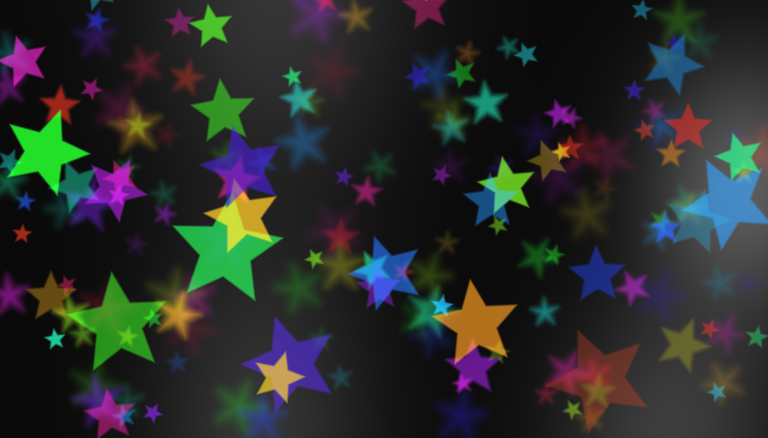
Write a WebGL 2 fragment shader that draws this background.

```glsl
#version 300 es
precision highp float;
// Scattered translucent five-pointed stars, from blurred to crisp, over black with soft grey glows.

#define STAR_COUNT 175
#define MIN_RADIUS 0.022
#define BACK_RADIUS 0.062
#define FRONT_RADIUS 0.140
#define INNER_RATIO 0.46
#define MAX_TILT 0.5
#define BACK_BLUR 0.030
#define FRONT_BLUR 0.0035
#define SATURATION 0.87
#define SHOW_THROUGH 0.35
#define BASE_GREY 0.035

uniform vec2 u_resolution;
out vec4 fragColor;

const float PI = 3.14159;

vec4 hash4(float n) {
  vec4 q = fract(vec4(n) * vec4(0.1031, 0.1030, 0.0973, 0.1099));
  q += dot(q, q.wzxy + 33.33);
  return fract((q.xxyz + q.yzzw) * q.zywx);
}

vec3 hueColor(float hue) {
  vec3 ramp = abs(fract(hue + vec3(0.0, 2.0, 1.0) / 3.0) * 6.0 - 3.0) - 1.0;
  return mix(vec3(1.0), clamp(ramp, 0.0, 1.0), SATURATION);
}

float glow(vec2 p, vec2 centre, vec2 spread) {
  vec2 q = (p - centre) / spread;
  return exp(-dot(q, q));
}

// Signed distance to a star with one tip up, negative inside
float starDistance(vec2 p, float radius) {
  float sector = PI / 5.0;
  float angle = mod(atan(p.x, p.y) + sector, 2.0 * sector) - sector;
  vec2 folded = length(p) * vec2(cos(angle), abs(sin(angle)));
  vec2 tip = vec2(radius, 0.0);
  vec2 edge = INNER_RATIO * radius * vec2(cos(sector), sin(sector)) - tip;
  vec2 w = folded - tip;
  float side = edge.x * w.y - edge.y * w.x;
  float along = clamp(dot(w, edge) / dot(edge, edge), 0.0, 1.0);
  return -sign(side) * length(w - edge * along);
}

vec3 backdrop(vec2 uv) {
  float grey = BASE_GREY;
  grey += 0.17 * glow(uv, vec2(0.34, 0.00), vec2(0.15, 0.50));
  grey += 0.17 * glow(uv, vec2(0.36, 1.02), vec2(0.18, 0.40));
  grey += 0.32 * glow(uv, vec2(0.97, 0.58), vec2(0.13, 0.30));
  grey += 0.20 * glow(uv, vec2(0.87, 0.00), vec2(0.15, 0.32));
  return vec3(grey);
}

void main() {
  vec2 uv = gl_FragCoord.xy / u_resolution;
  vec2 p = gl_FragCoord.xy / u_resolution.y;
  float aspect = u_resolution.x / u_resolution.y;
  vec3 color = backdrop(uv);

  // Stars from back to front
  for (int i = 0; i < STAR_COUNT; i++) {
    float n = float(i);
    float depth = (n + 0.5) / float(STAR_COUNT);
    vec4 place = hash4(n + 1.7);
    vec4 look = hash4(n + 311.3);

    // Even scatter with jitter, denser towards the middle height
    vec2 spot = fract(n * vec2(0.7549, 0.5698) + 0.22 * place.xy);
    float rise = 2.0 * spot.y - 1.0;
    vec2 centre = vec2(spot.x * aspect, 0.54 + 0.5 * rise * (0.72 + 0.28 * abs(rise)));

    float focus = smoothstep(0.1, 0.78, depth);
    float largest = mix(BACK_RADIUS, FRONT_RADIUS, smoothstep(0.6, 0.8, depth));
    float radius = mix(MIN_RADIUS, largest, pow(look.x, mix(1.2, 2.3, focus)));
    float blur = mix(min(BACK_BLUR, 0.6 * radius), FRONT_BLUR, focus);
    blur = max(blur, 0.75 / u_resolution.y);

    vec2 local = p - centre;
    if (dot(local, local) > (radius + blur) * (radius + blur)) continue;

    float tilt = MAX_TILT * (2.0 * place.z - 1.0);
    local = mat2(cos(tilt), sin(tilt), -sin(tilt), cos(tilt)) * local;
    float cover = 1.0 - smoothstep(-blur, blur, starDistance(local, radius));

    float opacity = mix(0.28, 0.78, focus) * mix(0.55, 1.2, look.y);
    vec3 tint = hueColor(fract(n * 0.618 + 0.15 * place.w)) * mix(0.6, 0.95, look.z);
    color = mix(color, tint + SHOW_THROUGH * color, cover * min(opacity, 0.95));
  }

  fragColor = vec4(min(color, 1.0), 1.0);
}
```
